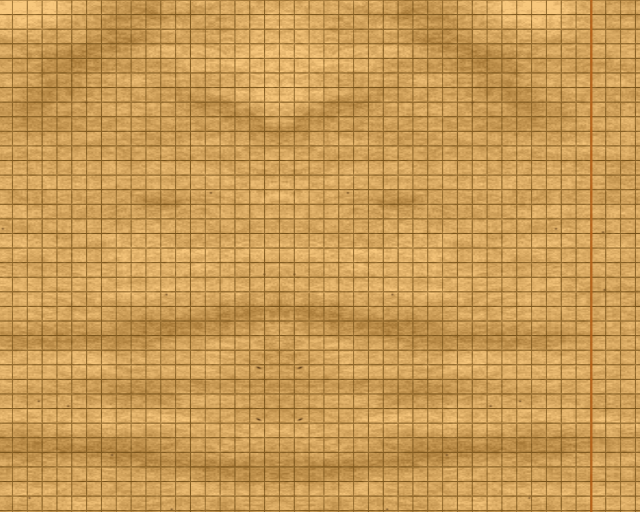
This pattern is drawn by a Shadertoy shader. Its source:

```glsl
// Aged squared paper: 43 vertical and 35 horizontal rules with one orange margin.
// All lengths are in grid cells; stains and creases are soft Gaussian bands and
// streaky value noise, folded about a vertical axis so both sides mirror.

float hash(vec2 p) {
    return fract(sin(dot(p, vec2(127.1, 311.7))) * 43758.5453);
}

float noise(vec2 p) {
    vec2 i = floor(p), f = fract(p);
    f = f * f * (3.0 - 2.0 * f);
    return mix(mix(hash(i), hash(i + vec2(1, 0)), f.x),
               mix(hash(i + vec2(0, 1)), hash(i + vec2(1, 1)), f.x), f.y);
}

float fbm(vec2 p) {
    float sum = 0.0, amp = 0.5;
    for (int i = 0; i < 4; i++) {
        sum += amp * noise(p);
        p = p * 2.03 + 17.3;
        amp *= 0.5;
    }
    return sum;
}

// Soft elliptical spot and soft horizontal band
float blot(vec2 d, vec2 size) {
    d /= size;
    return exp(-dot(d, d));
}

float band(float d, float width) {
    return exp(-d * d / (width * width));
}

// Brightness of the creased sheet; m.x is the distance from the mirror axis
float creases(vec2 m) {
    vec2 q = m + (vec2(fbm(m * 0.45), fbm(m * vec2(0.3, 0.8) + 40.0)) - 0.47) * vec2(2.5, 1.3);
    float shade = 0.0;

    // V fold, diagonal stains, arch and bottom sag
    shade -= 0.36 * band(q.y - 9.2 + 0.42 * q.x, 0.8) * smoothstep(10.0, 5.0, q.x);
    shade -= 0.34 * band(q.y - 0.8 - 0.75 * (q.x - 9.0), 1.9) * smoothstep(6.0, 9.0, q.x)
                  * smoothstep(21.0, 15.0, q.x);
    shade -= 0.36 * band(q.y - 21.5 - 1.6 * smoothstep(0.0, 13.0, q.x), 0.85);
    shade -= 0.34 * band(q.y - 32.4 + 1.9 * smoothstep(0.0, 17.0, q.x), 0.9);
    shade -= 0.28 * blot(q - vec2(14.5, 8.6), vec2(2.5, 0.6));
    shade -= 0.30 * blot(q - vec2(7.7, 13.6), vec2(2.2, 0.5));
    shade -= 0.28 * blot(q - vec2(10.0, 26.5), vec2(4.0, 0.9));
    shade -= 0.14 * blot(q - vec2(0.0, 26.8), vec2(4.0, 2.5));

    // Pale areas between the creases
    shade += 0.42 * blot(m - vec2(16.5, 0.6), vec2(3.5, 1.0));
    shade += 0.26 * blot(q - vec2(0.0, 4.5), vec2(4.0, 3.0));
    shade += 0.16 * blot(q - vec2(8.0, 18.8), vec2(8.0, 2.2));
    shade += 0.18 * band(q.y - 24.6, 0.6) * smoothstep(4.0, 9.0, q.x);
    shade += 0.16 * band(q.y - 28.6, 0.7) * smoothstep(3.0, 8.0, q.x);
    shade += 0.14 * band(q.y - 34.0, 0.7);
    return shade * mix(1.0, 0.55, smoothstep(19.0, 22.0, m.x));
}

// Sparse dark flecks, one candidate per 3-cell tile, plus two at the axis
float flecks(vec2 m) {
    vec2 tile = floor(m / 3.0);
    vec2 spot = 0.5 + 2.0 * vec2(hash(tile + 3.1), hash(tile + 8.7));
    float ink = 0.6 * step(0.88, hash(tile + 5.3)) * blot(m - tile * 3.0 - spot, vec2(0.09, 0.07));
    for (int i = 0; i < 2; i++) {
        vec2 d = m - vec2(1.4, 25.2 + 3.55 * float(i));
        ink += 0.9 * blot(d + vec2(0.0, 0.3 * d.x), vec2(0.16, 0.07));
    }
    return min(ink, 1.0);
}

// Antialiased coverage of a stroke
float stroke(float dist, float width, float px) {
    return clamp((0.5 * width - abs(dist)) / px + 0.5, 0.0, 1.0) * min(1.0, width / px);
}

void mainImage(out vec4 fragColor, in vec2 fragCoord) {
    vec2 uv = fragCoord / iResolution.xy;
    vec2 cells = vec2(43.15, 35.09);
    vec2 px = cells / iResolution.xy;
    vec2 p = vec2(uv.x, 1.0 - uv.y) * cells - vec2(0.84, 0.0);
    vec2 m = vec2(abs(p.x - 18.0), p.y);

    // Paper: creases, horizontal streaks, fibres and grain
    float tone = 0.63 + creases(m);
    tone += 0.55 * (fbm(m * vec2(0.22, 1.1) + 9.0) - 0.47);
    tone += 0.36 * (noise(m * vec2(2.2, 6.5)) - 0.5);
    tone += 0.32 * (noise(m * vec2(8.0, 11.0) + 60.0) - 0.5);
    vec3 col = mix(vec3(0.66, 0.48, 0.22), vec3(0.95, 0.76, 0.47), clamp(tone, -0.1, 1.08));
    col = mix(col, vec3(0.34, 0.21, 0.07), flecks(m));

    // Rules: steady across, fainter and unevenly inked down
    vec2 line = floor(p + 0.5);
    vec2 d = p - line;
    float wear = 0.8 + 0.3 * noise(p * 4.0);
    float across = stroke(d.y, 0.075, px.y) * 0.88 * wear;
    float down = stroke(d.x, 0.07, px.x) * (0.66 + 0.2 * hash(vec2(line.x, 2.0))) * wear;
    col = mix(col, vec3(0.44, 0.30, 0.08), min(max(across, down), 1.0));

    // Margin
    float margin = stroke(p.x - 39.03, 0.15, px.x);
    col = mix(col, vec3(0.72, 0.38, 0.09), margin * (0.75 + 0.2 * noise(p * 5.0)));

    fragColor = vec4(col, 1.0);
}
```
